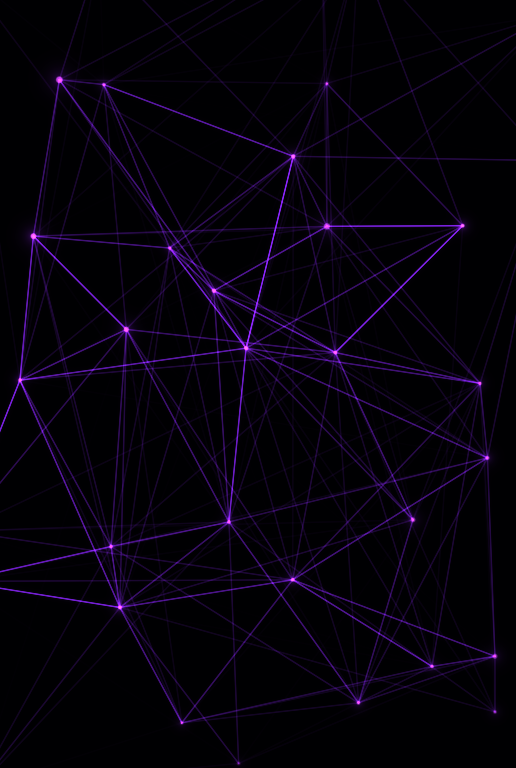
Reproduce this background procedurally as a WebGL 1 fragment shader.

```glsl
precision highp float;

uniform vec2 u_resolution;

float hash(vec2 p) {
  vec3 q = fract(p.xyx * vec3(0.1031, 0.1130, 0.0973));
  q += dot(q, q.yzx + 33.33);
  return fract((q.x + q.y) * q.z);
}

// Scattered node: xy is its position, z its brightness
vec3 node(float id) {
  float row = floor((id + 0.5) / 5.0);
  vec2 cell = vec2(id - 5.0 * row, row);
  vec2 jitter = vec2(hash(vec2(id, 71.3)), hash(vec2(id, 19.7)));
  vec2 pos = (cell + jitter) * vec2(0.25, 0.245) - vec2(0.12, 0.11);
  float fade = smoothstep(-0.12, 0.28, pos.y) * (1.0 - smoothstep(1.2, 1.65, pos.y));
  return vec3(pos, fade * mix(0.5, 1.0, hash(vec2(id, 43.1))));
}

float segmentDistance(vec2 p, vec2 a, vec2 b) {
  vec2 ab = b - a;
  float t = clamp(dot(p - a, ab) / dot(ab, ab), 0.0, 1.0);
  return length(p - a - ab * t);
}

void main() {
  vec2 p = gl_FragCoord.xy / u_resolution.x;
  float blur = 0.5 / u_resolution.x;
  float threads = 0.0;
  vec3 color = vec3(0.0, 0.0, 0.006);

  for (int i = 0; i < 35; i++) {
    float a = float(i);
    vec3 start = node(a);

    // Threads: short ones are vivid, long ones barely visible
    for (int j = 1; j < 35; j++) {
      if (j <= i) continue;
      float b = float(j);
      float chance = hash(vec2(a + 3.7, b * 1.7 + 11.0));
      if (chance < 0.45) continue;
      vec3 end = node(b);
      float span = distance(start.xy, end.xy);
      if (span > 1.0) continue;
      float near = 1.0 - smoothstep(0.22, 0.72, span);
      float vivid = near * mix(0.15, 1.25, hash(vec2(b + 5.3, a * 2.3)));
      float faint = 0.16 * step(0.65, chance) * (1.0 - smoothstep(0.6, 1.0, span));
      float d = segmentDistance(p, start.xy, end.xy);
      float line = 1.0 - smoothstep(0.0015 - blur, 0.0015 + blur, d);
      line += 0.05 * exp(-d / 0.004);
      threads += line * (vivid * start.z * end.z + faint * max(start.z, end.z));
    }

    // Node: small pink core in a violet halo, a few of them larger
    float d = distance(p, start.xy);
    float radius = 0.0032 + 0.0035 * pow(hash(vec2(a, 87.9)), 5.0);
    float core = 1.0 - smoothstep(radius - 2.0 * blur, radius + 2.0 * blur, d);
    float halo = 0.45 * exp(-d / (radius * 2.2));
    color += start.z * (vec3(0.85, 0.3, 0.9) * core + vec3(0.5, 0.1, 0.85) * halo);
  }

  color += vec3(0.55, 0.145, 1.0) * min(threads, 1.1);
  gl_FragColor = vec4(min(color, 1.0), 1.0);
}
```
